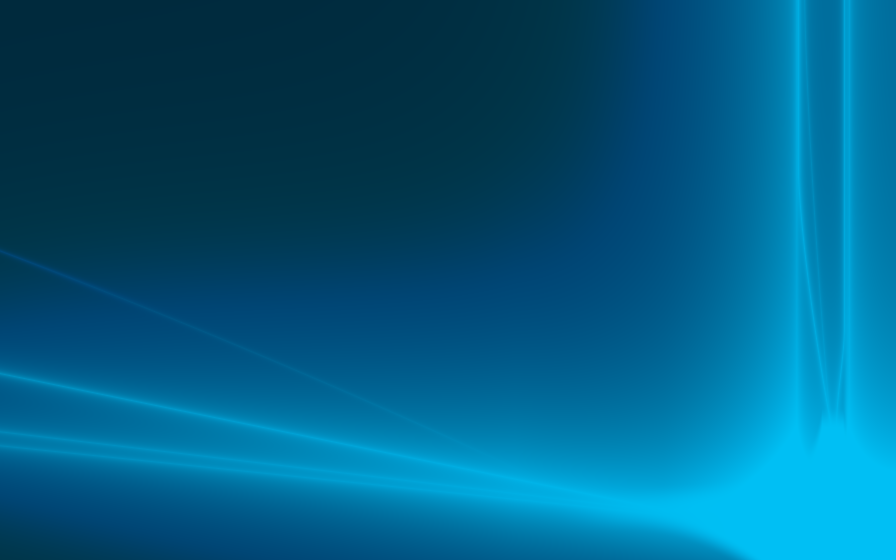
Write a Shadertoy shader that draws this background.

```glsl
const float DARK = 0.155;          // level of the unlit background
const float BRIGHT = 0.75;         // level where the light saturates
const float COLUMN_LEFT = 1.423;   // outer left ray of the column
const float COLUMN_RIGHT = 1.512;
const float COLUMN_MID = 1.487;
const float SPILL = 0.20;          // reach of the broad glows
const float POOL_TOP = 0.09;

// Height at the left edge, slope, strength of the converging beams
const vec3 BEAMS[3] = vec3[3](
    vec3(0.333, -0.205, 0.55),
    vec3(0.229, -0.120, 0.40),
    vec3(0.204, -0.104, 0.38));

float glow(float d, float width) {
    return exp(-abs(d) / width);
}

// Adds light without passing the saturated level
float addLight(float level, float amount) {
    return level + (BRIGHT - level) * clamp(amount, 0.0, 1.0);
}

// Broad light above and below the converging beams
float horizonGlow(vec2 p) {
    float upper = max(BEAMS[0].x + BEAMS[0].y * p.x, POOL_TOP);
    float lower = min(BEAMS[2].x + BEAMS[2].y * p.x, upper);
    float along = min(p.x / 0.8, 1.15);
    float above = mix(0.16, 0.41, along) * exp(-max(p.y - upper, 0.0) / 0.22);
    float below = mix(0.21, 0.40, along) * exp(-max(lower - p.y, 0.0) / 0.15);
    return mix(below, above, smoothstep(lower, upper + 0.001, p.y));
}

// Broad light left of, within and right of the column
float columnGlow(vec2 p) {
    float d = p.x - COLUMN_LEFT;
    float outside = 0.37 * exp(min(d, 0.0) / SPILL);
    float inside = 0.25 + 0.12 * exp(-max(d, 0.0) / 0.02);
    float light = d < 0.0 ? outside : inside;
    float right = p.x - COLUMN_RIGHT;
    light += 0.13 * exp(-max(right, 0.0) / 0.04) * smoothstep(-0.008, 0.004, right);
    return light * smoothstep(-0.12, 0.15, p.y);
}

// Thin rays converging at the lower right
float beamRays(float level, vec2 p) {
    float fade = 1.0 - smoothstep(1.05, 1.3, p.x);
    for (int i = 0; i < 3; i++) {
        float d = p.y - (BEAMS[i].x + BEAMS[i].y * p.x);
        float light = 0.5 * glow(d, 0.005) + 0.5 * glow(d, 0.022);
        level = addLight(level, BEAMS[i].z * light * fade);
    }
    float faint = p.y - (0.552 - 0.38 * p.x - 0.045 * p.x * p.x);
    float reach = 1.0 - smoothstep(0.75, 1.0, p.x);
    return addLight(level, 0.11 * glow(faint, 0.004) * reach);
}

// Straight and bent rays of the column
float columnRays(float level, vec2 p) {
    float fade = smoothstep(0.12, 0.28, p.y);
    float bend = 0.058 * pow(clamp((0.69 - p.y) / 0.45, 0.0, 1.0), 1.4);
    float lean = 0.046 * pow(clamp((1.0 - p.y) / 0.76, 0.0, 1.0), 1.4);
    float taper = 0.014 * (1.0 - smoothstep(0.24, 0.42, p.y));
    float outer = p.x - COLUMN_LEFT;
    float curved = p.x - COLUMN_LEFT - 0.003 - bend;
    float inner = p.x - COLUMN_LEFT - 0.014 - lean;
    float right = p.x - COLUMN_RIGHT + 0.004 + taper;
    level = addLight(level, 0.35 * glow(outer, 0.006) * fade);
    level = addLight(level, (0.50 * glow(curved, 0.004) + 0.12 * glow(curved, 0.018)) * fade);
    level = addLight(level, 0.25 * glow(inner, 0.003) * fade);
    level = addLight(level, (0.50 * glow(right, 0.004) + 0.15 * glow(right, 0.016)) * fade);
    return addLight(level, 0.40 * glow(p.x - COLUMN_RIGHT - 0.005, 0.004) * fade);
}

// Saturated pool flaring up into the foot of the column
float poolMask(vec2 p) {
    float dx = p.x - COLUMN_MID;
    float top = POOL_TOP + min(0.0035 / sqrt(dx * dx + 0.0002), 0.15);
    float past = max(p.x - 1.125, 0.0);
    float bottom = 0.083 - 1.58 * past * past;
    float inside = min(top - p.y, p.y - bottom);
    return smoothstep(-0.035, 0.008, inside) * smoothstep(0.98, 1.3, p.x);
}

// Dark teal through blue to bright cyan
vec3 lightColor(float level) {
    float blue = mix(0.075, 0.185, smoothstep(0.20, 0.28, level));
    blue += 0.02 * smoothstep(0.45, 0.70, level);
    return vec3(0.0, level, level + blue);
}

void mainImage(out vec4 fragColor, in vec2 fragCoord) {
    vec2 p = fragCoord / iResolution.y;
    p.x *= 1.6 * iResolution.y / iResolution.x;

    float level = min(DARK + horizonGlow(p) + columnGlow(p), BRIGHT);
    level = beamRays(level, p);
    level = columnRays(level, p);
    level = mix(level, BRIGHT, poolMask(p));

    fragColor = vec4(lightColor(level), 1.0);
}
```
